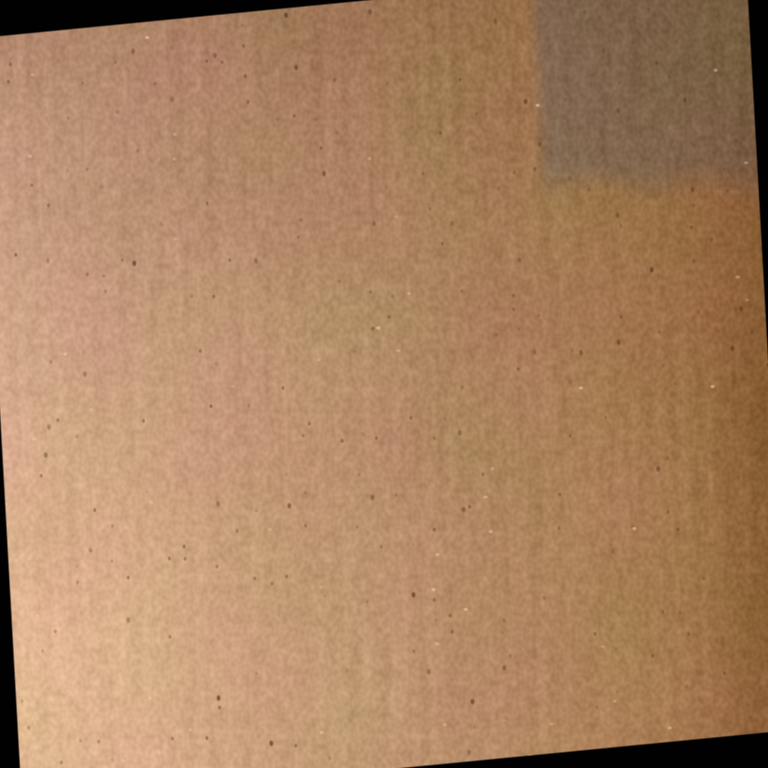
Give the GLSL for this texture, as a three.js fragment shader.

```glsl
varying vec2 vUv;

const vec3 BACKDROP = vec3(0.006, 0.004, 0.004);
const vec3 KRAFT_DARK = vec3(0.475, 0.325, 0.195);
const vec3 KRAFT_LIGHT = vec3(0.890, 0.722, 0.580);
const vec3 SPECK_DARK = vec3(0.34, 0.22, 0.14);
const vec3 FIBRE_LIGHT = vec3(0.95, 0.82, 0.67);

vec2 hash2(vec2 p) {
  vec3 q = fract(p.xyx * vec3(0.1031, 0.1030, 0.0973));
  q += dot(q, q.yzx + 33.33);
  return fract((q.xx + q.yz) * q.zy);
}

float cornerSlope(vec2 cell, vec2 offset) {
  float angle = 6.2832 * hash2(cell).x;
  return dot(vec2(cos(angle), sin(angle)), offset);
}

// Gradient noise, about -0.7 to 0.7
float gradientNoise(vec2 p) {
  vec2 i = floor(p);
  vec2 f = fract(p);
  vec2 u = f * f * f * (f * (f * 6.0 - 15.0) + 10.0);
  vec2 e = vec2(1.0, 0.0);
  float low = mix(cornerSlope(i, f), cornerSlope(i + e, f - e), u.x);
  float high = mix(cornerSlope(i + e.yx, f - e.yx), cornerSlope(i + 1.0, f - 1.0), u.x);
  return mix(low, high, u.y);
}

// Tilted, slightly skewed sheet mapped to the unit square
vec2 sheetCoords(vec2 uv) {
  vec2 skewed = vec2(uv.x + 0.056 * uv.y, uv.y - 0.0975 * uv.x);
  return (skewed - vec2(0.026, -0.051)) / 1.004;
}

float sheetMask(vec2 s, float softness) {
  vec2 inside = 0.5 - abs(s - 0.5);
  return smoothstep(-softness, softness, min(inside.x, inside.y));
}

// Light falling off from the lower left to the upper right
float lighting(vec2 uv) {
  float bottom = mix(1.02, 0.30, uv.x);
  float top = mix(0.54, 0.12, uv.x);
  float light = mix(bottom, top, pow(uv.y, 1.6));
  return light - 0.16 * smoothstep(0.88, 1.02, uv.x) * (1.0 - smoothstep(0.5, 1.0, uv.y));
}

// Layered pulp mottling, from broad clouds to fine fibres
float pulpGrain(vec2 p) {
  float grain = 0.0;
  float frequency = 42.0;
  float amplitude = 0.07;
  for (int i = 0; i < 3; i++) {
    grain += amplitude * gradientNoise(p * frequency * vec2(1.1, 0.9) + float(i) * 17.3);
    frequency *= 1.95;
    amplitude *= 1.4;
  }
  return grain;
}

// Faint ridges of the corrugation, uneven along their length
float flutes(vec2 p, float count) {
  float wobble = 0.5 * gradientNoise(p * vec2(9.0, 3.0));
  float ridge = sin(6.2832 * (p.x * count + wobble));
  float streak = gradientNoise(vec2(p.x * 95.0, p.y * 5.0));
  float strength = 0.6 + gradientNoise(p * vec2(6.0, 4.0) + 8.0);
  return strength * (0.022 * ridge + 0.085 * streak);
}

// Sparse oval marks, one candidate per grid cell
float specks(vec2 p, float cells, float share, vec2 radius, float seed) {
  vec2 cell = floor(p * cells);
  vec2 place = 0.25 + 0.5 * hash2(cell + seed);
  vec2 pick = hash2(cell + seed + 71.7);
  vec2 offset = (fract(p * cells) - place) / (cells * radius);
  float mark = 1.0 - smoothstep(0.3, 1.2, length(offset));
  return mark * step(pick.x, share) * mix(0.3, 1.0, pick.y);
}

// Soft-edged shadow in the upper right corner
float cornerShade(vec2 uv) {
  float side = smoothstep(0.682, 0.708, uv.x + 0.06 * (uv.y - 1.0));
  float lower = smoothstep(0.735, 0.795, uv.y + 0.03 * gradientNoise(uv * 9.0));
  return side * lower;
}

void main() {
  vec2 sheet = sheetCoords(vUv);
  vec2 lean = vec2(vUv.x + 0.022 * vUv.y, vUv.y);

  // Board tone
  float tone = lighting(vUv) + pulpGrain(lean) + flutes(lean, 27.0);
  tone += 0.06 * gradientNoise(vUv * 5.0 + 3.7);
  vec3 color = mix(KRAFT_DARK, KRAFT_LIGHT, tone);

  // Warm right side, cool upper left and patchy pink to green tint
  float coolness = (1.0 - smoothstep(0.0, 0.6, vUv.x)) * smoothstep(0.2, 0.7, vUv.y);
  color += vec3(0.012, 0.0, -0.035) * smoothstep(0.45, 1.0, vUv.x);
  color += vec3(0.0, -0.004, 0.025) * coolness;
  float tint = gradientNoise(vUv * vec2(8.0, 6.0) + 21.0);
  color += tint * vec3(0.022, -0.014, 0.022);

  // Shadow, with less colour than the board around it
  vec3 muted = mix(color, vec3(dot(color, vec3(0.33))), 0.25);
  color = mix(color, muted * vec3(0.92, 0.93, 0.98), cornerShade(vUv));

  // Stray pulp marks
  color = mix(color, SPECK_DARK, 0.75 * specks(lean, 19.0, 0.12, vec2(0.0032, 0.0045), 5.0));
  color = mix(color, SPECK_DARK, 0.45 * specks(lean, 43.0, 0.10, vec2(0.0026, 0.0032), 19.0));
  color = mix(color, FIBRE_LIGHT, 0.60 * specks(lean, 27.0, 0.07, vec2(0.0034, 0.0026), 43.0));

  gl_FragColor = vec4(mix(BACKDROP, color, sheetMask(sheet, 0.0016)), 1.0);
}
```
